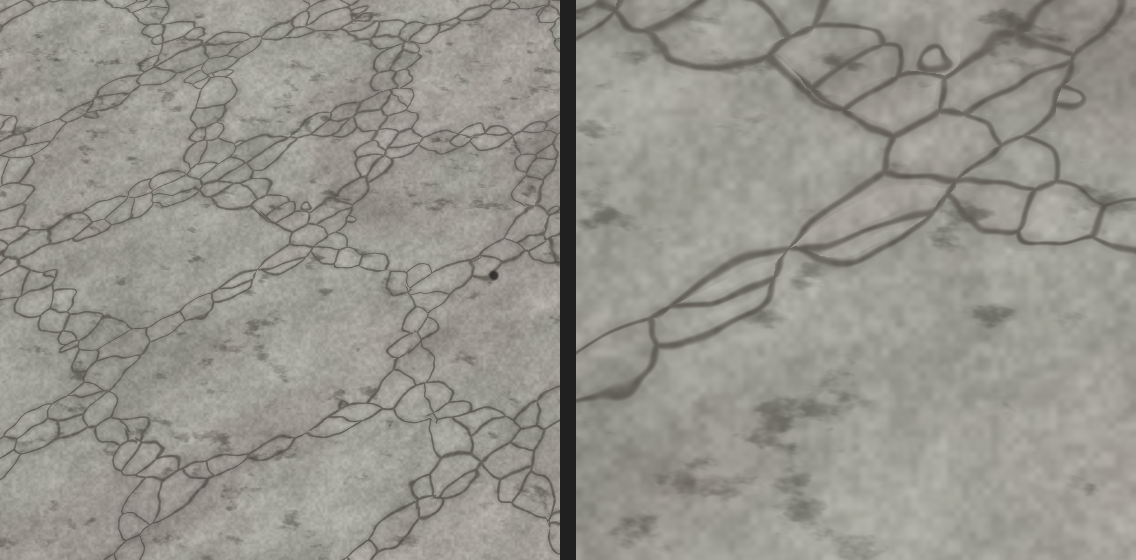
Left, the full canvas; right, a detail of the centre.
This texture is drawn by a three.js fragment shader. Its source:

```glsl
// Weathered flagstones seen at a slant: large rounded slabs with small stones between.
// Slabs are inset smooth Voronoi cells; small stones are sites with random radii.
// The two nearest distance fields meet in dark joints; layered noise mottles the rock.
varying vec2 vUv;

const float HORIZON = 3.0;
const float SLAB_SIZE = 0.54;
const float STONE_SIZE = 0.08;
const float STRETCH = 1.65;
const float TILT = 0.62;
const vec3 STONE_COOL = vec3(0.624, 0.622, 0.588);
const vec3 STONE_WARM = vec3(0.614, 0.594, 0.570);
const vec3 JOINT_COLOR = vec3(0.365, 0.350, 0.322);
const vec3 HOLE_COLOR = vec3(0.16, 0.15, 0.14);

// A piece of paving: signed distance, its gradient and a random tint
struct Piece { float dist; vec2 grad; float tint; };

vec2 hash2(vec2 p) {
  vec3 h = fract(p.xyx * vec3(0.1031, 0.1030, 0.0973));
  h += dot(h, h.yzx + 33.33);
  return fract((h.xx + h.yz) * h.zy);
}

float noise(vec2 p) {
  vec2 i = floor(p), f = fract(p);
  vec2 u = f * f * (3.0 - 2.0 * f);
  float low = mix(hash2(i).x, hash2(i + vec2(1.0, 0.0)).x, u.x);
  float high = mix(hash2(i + vec2(0.0, 1.0)).x, hash2(i + 1.0).x, u.x);
  return mix(low, high, u.y);
}

float fbm(vec2 p) {
  float sum = 0.0, amp = 0.5;
  for (int i = 0; i < 5; i++) {
    sum += amp * noise(p);
    p = mat2(1.6, 1.2, -1.2, 1.6) * p + 7.3;
    amp *= 0.6;
  }
  return sum / 1.153;
}

vec2 siteIn(vec2 cell, float jitter) {
  return cell + 0.5 + jitter * (hash2(cell) - 0.5);
}

// Perspective ground, turned and stretched along the grain of the paving
vec2 groundPlane(vec2 uv, float depth) {
  vec2 g = vec2((uv.x - 0.5) / depth, HORIZON / depth);
  float c = cos(TILT), s = sin(TILT);
  return vec2(c * g.x + s * g.y, STRETCH * (c * g.y - s * g.x));
}

// Large slab: Voronoi cell with rounded corners, shrunk by a random inset
Piece slabAt(vec2 p, float size) {
  vec2 q = p / size, home = floor(q), nearCell = home, nearest = vec2(9.0);
  for (int j = -1; j <= 1; j++) for (int i = -1; i <= 1; i++) {
    vec2 cell = home + vec2(float(i), float(j));
    vec2 to = siteIn(cell, 0.8) - q;
    if (dot(to, to) < dot(nearest, nearest)) { nearest = to; nearCell = cell; }
  }
  float total = 0.0;
  vec2 pull = vec2(0.0);
  for (int j = -2; j <= 2; j++) for (int i = -2; i <= 2; i++) {
    if (i == 0 && j == 0) continue;
    vec2 to = siteIn(nearCell + vec2(float(i), float(j)), 0.8) - q;
    vec2 normal = normalize(to - nearest);
    float weight = exp(-17.0 * dot(0.5 * (to + nearest), normal));
    total += weight;
    pull += weight * normal;
  }
  vec2 rnd = hash2(nearCell + 41.0);
  float inset = mix(0.04, 0.085, rnd.x);
  return Piece(inset + size * log(total) / 17.0, pull / total, rnd.y);
}

// Returns distance to the closest joint and the tint of the piece
vec2 paving(vec2 p) {
  Piece slab = slabAt(p, SLAB_SIZE);
  Piece first = slab, second = Piece(9.0, vec2(0.0), 0.0);
  vec2 q = p / STONE_SIZE, home = floor(q);
  for (int j = -2; j <= 2; j++) for (int i = -2; i <= 2; i++) {
    vec2 cell = home + vec2(float(i), float(j));
    vec2 away = q - siteIn(cell, 0.9);
    vec2 rnd = hash2(cell + 17.0);
    float len = max(length(away), 0.001);
    // Stones centred on the slab are pushed back so they do not bite into it
    float clearance = slab.dist - STONE_SIZE * dot(slab.grad, away);
    float push = 1.5 * max(0.014 - clearance, 0.0);
    Piece stone = Piece(STONE_SIZE * (len - 0.42 * rnd.x) + push, away / len, rnd.y);
    if (stone.dist < first.dist) { second = first; first = stone; }
    else if (stone.dist < second.dist) second = stone;
  }
  vec2 slope = (second.grad - first.grad) * vec2(1.0, STRETCH);
  return vec2((second.dist - first.dist) / max(length(slope), 0.8), first.tint);
}

void main() {
  float depth = 1.0 - vUv.y / HORIZON;
  vec2 p = groundPlane(vUv, depth);
  vec2 wobble = vec2(noise(p * 13.0), noise(p * 13.0 + 50.0)) - 0.5;
  vec2 chips = vec2(noise(p * 42.0 + 9.0), noise(p * 42.0 + 80.0)) - 0.5;
  vec2 pave = paving(p + 0.03 * wobble + 0.01 * chips);
  float joint = pave.x * depth;

  // Rock: tint, broad mottling, dark flecks and fine grain
  float hue = fbm(p * 3.2 + 20.0) + 0.15 * (pave.y - 0.5);
  vec3 color = mix(STONE_COOL, STONE_WARM, smoothstep(0.35, 0.68, hue));
  float mottle = fbm(p * vec2(8.0, 9.0)) - 0.5;
  float grain = noise(vUv * 120.0) + noise(vUv * 230.0 + 31.0) - 1.0;
  color += 0.21 * mottle + 0.062 * grain + 0.02 * (pave.y - 0.5);
  float fleck = smoothstep(0.63, 0.82, fbm(vUv * vec2(19.0, 30.0) / depth + 63.0));
  color -= 0.15 * fleck;

  // Joints: soft grime beside a dark line of uneven width
  float width = mix(0.0008, 0.0034, noise(p * 9.0 + 5.0));
  color *= 1.0 - 0.09 * (1.0 - smoothstep(0.0, 0.013, joint));
  float line = 1.0 - smoothstep(0.2 * width, width + 0.0014, joint);
  float strength = mix(0.88, 0.72, vUv.y);
  color = mix(color, JOINT_COLOR + 0.05 * grain, strength * line);

  // One small drilled hole
  float hole = length(vUv - vec2(0.882, 0.508)) - 0.008;
  color = mix(color, HOLE_COLOR, 0.85 * (1.0 - smoothstep(-0.003, 0.003, hole)));
  gl_FragColor = vec4(color, 1.0);
}
```
